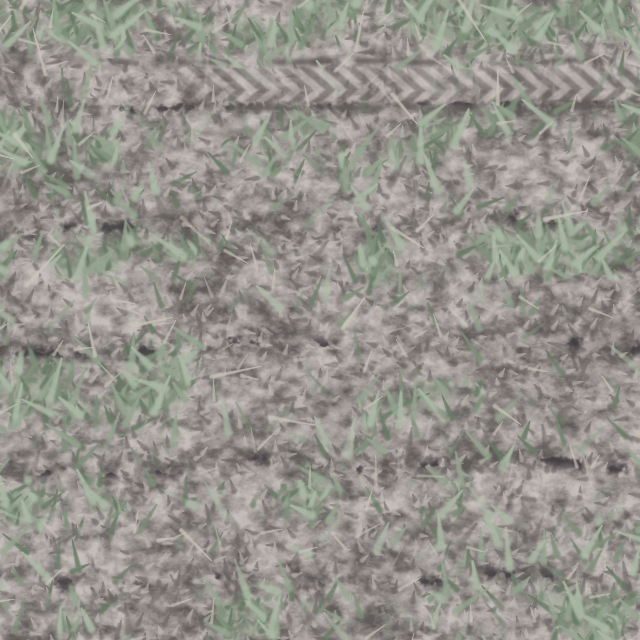
Write a Shadertoy shader that draws this texture.

```glsl
const float TAU = 6.2831853;
const float ROW_PITCH = 0.188;
const vec3 SOIL_DARK = vec3(0.38, 0.36, 0.35);
const vec3 SOIL_MID = vec3(0.625, 0.597, 0.587);
const vec3 SOIL_LIGHT = vec3(0.77, 0.74, 0.725);
const vec3 HOLLOW = vec3(0.24, 0.22, 0.24);
const vec3 GRASS_DARK = vec3(0.40, 0.48, 0.39);
const vec3 GRASS_MID = vec3(0.51, 0.60, 0.49);
const vec3 GRASS_LIGHT = vec3(0.67, 0.73, 0.65);
const vec3 STRAW = vec3(0.80, 0.77, 0.73);

float hash(vec2 p) {
    vec3 q = fract(p.xyx * vec3(0.1031, 0.1030, 0.0973));
    q += dot(q, q.yzx + 33.33);
    return fract((q.x + q.y) * q.z);
}

float noise(vec2 p) {
    vec2 i = floor(p), f = fract(p);
    f = f * f * (3.0 - 2.0 * f);
    return mix(mix(hash(i), hash(i + vec2(1, 0)), f.x),
               mix(hash(i + vec2(0, 1)), hash(i + 1.0), f.x), f.y);
}

float fbm(vec2 p) {
    float sum = 0.0, amp = 0.5;
    for (int i = 0; i < 4; i++) {
        sum += amp * noise(p);
        p = mat2(1.6, 1.2, -1.2, 1.6) * p + 17.3;
        amp *= 0.55;
    }
    return sum / 1.01;
}

// Scattered tapered strokes, one per cell; size is (half length, half width) in cells
float strokes(vec2 p, float cell, vec2 size, float lean, float spread, float density, float seed) {
    p = p / cell + seed * 7.31;
    vec2 home = floor(p);
    float cover = 0.0;
    for (int y = -1; y <= 1; y++)
    for (int x = -1; x <= 1; x++) {
        vec2 id = home + vec2(x, y);
        vec2 center = id + vec2(hash(id + seed), hash(id + seed + 41.7));
        float angle = lean + spread * (hash(id + seed + 83.1) - 0.5);
        vec2 dir = vec2(cos(angle), sin(angle));
        float halfLen = size.x * mix(0.5, 1.0, hash(id + seed + 19.9));
        vec2 d = p - center;
        float t = clamp(dot(d, dir), -halfLen, halfLen);
        float width = size.y * (1.0 - 0.6 * t / halfLen);
        float chance = hash(id + seed + 61.3);
        float grown = smoothstep(chance - 0.08, chance + 0.08, density);
        cover = max(cover, grown * (1.0 - smoothstep(0.2 * width, width, length(d - dir * t))));
    }
    return cover;
}

// Bell-shaped profile repeated once per planting row
float rowProfile(float y, float center, float sharpness) {
    return exp(sharpness * (cos(TAU * (y - center) / ROW_PITCH) - 1.0));
}

vec3 soilColor(vec2 p, float furrow) {
    float broad = fbm(p * vec2(7.0, 11.0));
    float grain = fbm(p * vec2(48.0, 62.0) + 5.0);
    float tone = 1.5 * (grain - 0.5) + 0.7 * (broad - 0.5) - 0.24 * furrow;
    vec3 color = mix(SOIL_MID, SOIL_LIGHT, clamp(tone * 2.2, 0.0, 1.0));
    color = mix(color, SOIL_DARK, clamp(-tone * 1.7, 0.0, 1.0));
    // Crumbs and litter
    float dark = strokes(p, 0.017, vec2(0.6, 0.27), 2.2, 2.4, 0.28 + 0.45 * furrow, 3.0);
    float light = strokes(p, 0.015, vec2(0.55, 0.26), 0.8, 2.6, 0.42 * broad + 0.1, 8.0);
    color = mix(color, SOIL_DARK, 0.55 * dark);
    return mix(color, SOIL_LIGHT, 0.6 * light);
}

// Chevron tyre track: x is lug relief from -1 to 1, y is band mask, z is rim shadow
vec3 tyreTrack(vec2 p, float center, float halfHeight, float pitch) {
    float y = p.y - center + 0.004 * (noise(p * 9.0) - 0.5);
    float lug = sin(TAU * (p.x + 1.15 * abs(y + 0.008)) / pitch);
    float start = smoothstep(0.24, 0.34, p.x);
    float band = start * (1.0 - smoothstep(halfHeight * 0.75, halfHeight, abs(y)));
    float rim = exp(-pow((abs(y) - halfHeight * 1.2) / 0.006, 2.0));
    return vec3(lug, band, rim * mix(0.35, 1.0, start));
}

vec3 addGrass(vec3 color, vec2 p, float density) {
    float shade = strokes(p + vec2(-0.004, 0.005), 0.034, vec2(0.75, 0.2), 1.7, 2.2, density * 0.75, 12.0);
    color = mix(color, SOIL_DARK, 0.5 * shade);
    color = mix(color, GRASS_MID, 0.42 * smoothstep(0.15, 0.8, density));
    for (int i = 0; i < 4; i++) {
        float k = float(i);
        float blade = strokes(p, 0.030 + 0.004 * k, vec2(0.8, 0.16), 1.45 + 0.1 * k, 2.2, density, 20.0 + 9.0 * k);
        vec3 tint = mix(GRASS_DARK, GRASS_LIGHT, k / 3.0);
        color = mix(color, tint, 0.85 * blade);
    }
    return color;
}

void mainImage(out vec4 fragColor, in vec2 fragCoord) {
    vec2 p = fragCoord / iResolution.xy;
    float wavyY = p.y + 0.035 * (noise(p * vec2(5.0, 3.0)) - 0.5);

    // Ploughed ground with broken furrows
    float patches = smoothstep(0.3, 0.7, fbm(p * vec2(8.0, 18.0) + 31.0));
    float furrow = rowProfile(wavyY, 0.085, 6.0) * mix(0.25, 1.0, patches);
    vec3 color = soilColor(p, furrow);
    float pits = smoothstep(0.60, 0.74, fbm(p * vec2(30.0, 36.0) + 71.0));
    color = mix(color, HOLLOW, 0.85 * pits * rowProfile(wavyY, 0.085, 14.0));

    // Pressed track
    vec3 track = tyreTrack(p, 0.868, 0.030, 0.035);
    float pressed = track.y * mix(0.4, 0.9, noise(p * vec2(14.0, 20.0)));
    vec3 lugColor = mix(SOIL_DARK * 1.2, SOIL_LIGHT, smoothstep(-0.9, 0.8, track.x));
    color = mix(color, lugColor, 0.75 * pressed);
    color = mix(color, SOIL_DARK, 0.75 * track.z * smoothstep(0.3, 0.6, noise(p * vec2(26.0, 40.0))));

    // Tufts gathered along the rows
    float tufts = smoothstep(0.38, 0.72, fbm(p * vec2(9.0, 10.0) + 3.7));
    float density = tufts * mix(0.16, 1.0, rowProfile(wavyY, 0.03, 1.6)) + 0.05;
    color = addGrass(color, p, density * (1.0 - 0.8 * track.y));

    // Dry stalks
    color = mix(color, STRAW, 0.75 * strokes(p, 0.075, vec2(0.6, 0.045), 0.5, 3.0, 0.16, 77.0));
    color = mix(color, STRAW, 0.65 * strokes(p, 0.035, vec2(0.6, 0.08), 0.9, 3.0, 0.14, 91.0));

    fragColor = vec4(clamp(color, 0.0, 1.0), 1.0);
}
```
